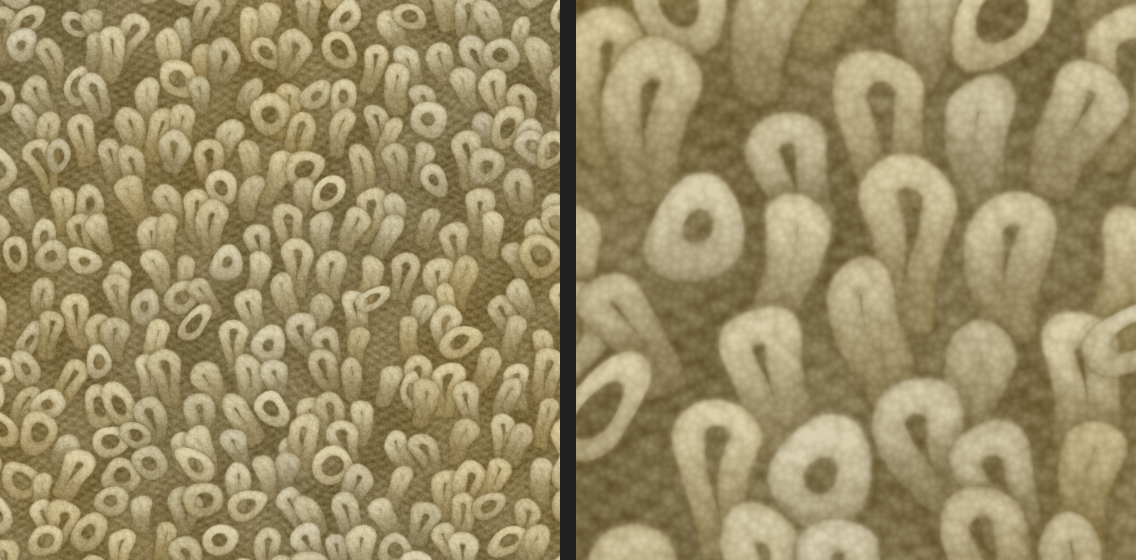
Left, the full canvas; right, a detail of the centre.
This texture is drawn by a WebGL 1 fragment shader. Its source:

```glsl
precision highp float;
// Looped terry cloth: rows of yarn loops standing on a coarse dark weave.
// Each grid cell holds one loop, either a stem with a round head or an open
// ring; rows are painted from top to bottom so lower loops overlap upper ones.
uniform vec2 u_resolution;

const float LOOPS = 16.0; // loops across the canvas

float hash(vec2 p) {
  return fract(sin(dot(p, vec2(12.71, 31.17))) * 4375.55);
}

vec2 hash2(vec2 p) {
  return vec2(hash(p), hash(p + 47.3));
}

// Cellular noise: distance to the nearest scattered point
float cellular(vec2 p) {
  vec2 cell = floor(p);
  float nearest = 2.0;
  for (int j = -1; j <= 1; j++) {
    for (int i = -1; i <= 1; i++) {
      vec2 c = cell + vec2(float(i), float(j));
      nearest = min(nearest, distance(p, c + hash2(c)));
    }
  }
  return nearest;
}

vec2 rotate(vec2 p, float angle) {
  float c = cos(angle), s = sin(angle);
  return vec2(c * p.x - s * p.y, s * p.x + c * p.y);
}

float segmentDistance(vec2 p, vec2 a, vec2 b) {
  vec2 ab = b - a;
  return distance(p, a + ab * clamp(dot(p - a, ab) / dot(ab, ab), 0.0, 1.0));
}

// Distance to the centre line of an arch with two converging legs
float stemDistance(vec2 p, float radius, float leg) {
  float legs = segmentDistance(vec2(abs(p.x), p.y), vec2(radius, 0.0), vec2(radius * 0.4, -leg));
  return p.y > 0.0 ? min(legs, abs(length(p) - radius)) : legs;
}

// Backing cloth: short horizontal threads between the loops
float weaveLight(vec2 p) {
  float warp = sin(p.x * 13.0 + 1.5 * sin(p.y * 3.1));
  float weft = sin(p.y * 24.0 + sin(p.x * 2.3));
  return 0.2 + 0.12 * warp * weft + 0.1 * sin(p.x * 1.7 + 2.0 * sin(p.y * 1.3));
}

// Paints one loop over x = lightness, y = warmth
vec2 paintLoop(vec2 under, vec2 p, vec2 cell) {
  vec2 jitter = hash2(cell) - 0.5;
  vec2 shape = hash2(cell + 13.7);
  vec2 look = hash2(cell + 71.9);
  vec2 centre = cell + 0.5 + 0.7 * jitter;
  centre.x += 0.5 * mod(cell.y, 2.0);

  // Open rings gather away from the middle of the cloth
  float outer = smoothstep(0.35, 0.75, distance(cell / LOOPS, vec2(0.6, 0.47)));
  bool isRing = hash(cell + 29.1) < 0.12 + 0.4 * outer;
  float lean = 0.2 * sin(cell.x * 0.5 + cell.y * 0.35);
  float yarn = 0.15 + 0.05 * look.x;
  float d, fade;
  vec2 q;
  if (isRing) {
    q = rotate(p - centre, lean + 2.4 * (shape.x - 0.5));
    d = abs(length(q * vec2(1.0 + 0.7 * shape.y, 1.0)) - 0.33 - 0.15 * look.y);
    fade = mix(0.8, 1.05, smoothstep(-0.5, 0.4, p.y - centre.y));
  } else {
    q = rotate(p - centre, lean + 0.8 * (shape.x - 0.5));
    float leg = 0.6 + 0.5 * look.y;
    d = stemDistance(q, 0.12 + 0.18 * shape.y, leg);
    fade = mix(0.55, 1.0, smoothstep(-leg, 0.1, q.y));
  }

  // Soft shadow around the yarn, then the rounded yarn itself
  under.x *= 1.0 - 0.36 * (1.0 - smoothstep(yarn * 0.6, yarn + 0.2, d));
  float bulge = sqrt(max(0.0, 1.0 - d * d / (yarn * yarn)));
  float twist = 0.035 * sin(q.x * 26.0 + q.y * 17.0 + 6.0 * look.x);
  float tone = 0.22 * (hash(cell + 5.3) - 0.5);
  float light = (0.4 + 0.5 * bulge + twist + tone) * fade;
  light += 0.1 * clamp((p.y - centre.y) * 2.5, -1.0, 1.0);
  float cover = 1.0 - smoothstep(yarn - 0.05, yarn + 0.05, d);
  return mix(under, vec2(light, look.y - 0.5), cover);
}

void main() {
  vec2 uv = gl_FragCoord.xy / min(u_resolution.x, u_resolution.y);
  vec2 p = uv * LOOPS;
  // Slight waviness keeps the loops from looking drawn with a compass
  p += 0.05 * sin(p.yx * vec2(4.3, 3.7) + 1.5 * sin(p * 1.9));

  vec2 cloth = vec2(weaveLight(p), -0.2);
  vec2 home = floor(p);
  for (int row = 0; row < 4; row++) {
    for (int column = -2; column <= 2; column++) {
      cloth = paintLoop(cloth, p, home + vec2(float(column), 2.0 - float(row)));
    }
  }

  // Fuzzy fibres and fine grain
  float fuzz = cellular(uv * 80.0) - 0.45;
  float grain = cellular(uv * 190.0 + 7.0) - 0.45;
  float light = clamp(cloth.x - 0.16 * fuzz - 0.2 * grain, -0.1, 1.1);

  vec3 shade = vec3(0.42, 0.35, 0.19);
  vec3 cream = vec3(0.82, 0.77, 0.62);
  vec3 color = mix(shade, cream, light);
  float warmth = cloth.y + 0.4 * sin(uv.x * 7.0 + 2.0 * sin(uv.y * 5.0));
  color += warmth * vec3(0.015, 0.0, -0.035);
  gl_FragColor = vec4(color, 1.0);
}
```
